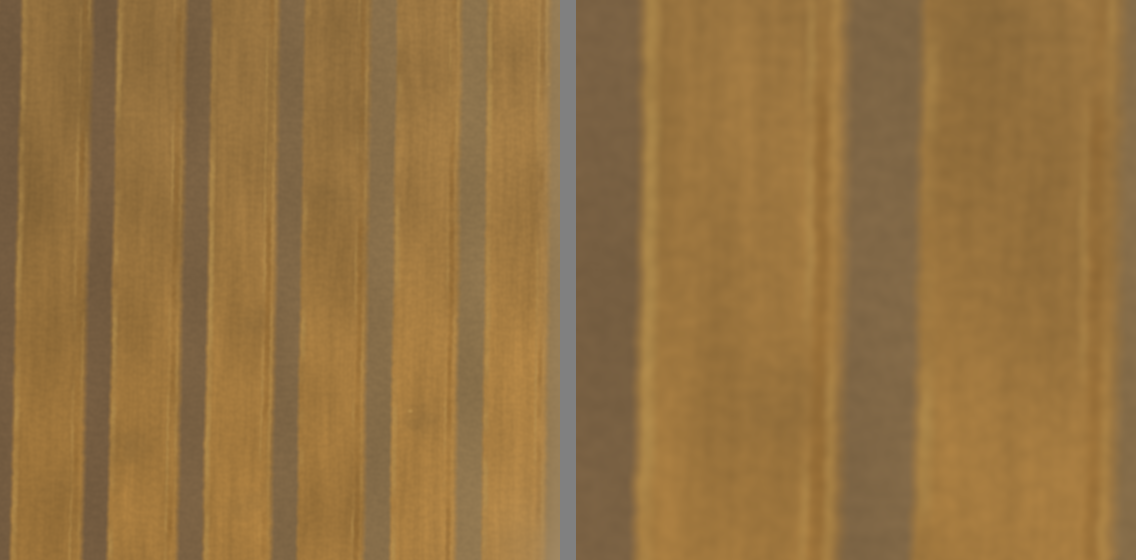
Left: the whole. Right: its middle third, enlarged.
Reproduce this texture procedurally as a WebGL 1 fragment shader.

```glsl
precision highp float;
uniform vec2 u_resolution;

// Layout: slats lean slightly and narrow toward the right
const float START_BOTTOM = 0.018;
const float START_TOP = 0.039;
const float PITCH_BOTTOM = 0.1738;
const float PITCH_TOP = 0.1719;
const float NARROWING = 0.0067;
const float SLAT_WIDTH = 0.742;      // share of the pitch
const float WIDTH_LOSS = 0.008;      // per slat
const float LEFT_SOFTNESS = 0.0048;  // canvas units
const float RIGHT_SOFTNESS = 0.0070;
const float EDGE_WOBBLE = 0.016;
const float EDGE_ROUGHNESS = 0.012;

// Colours
const vec3 WOOD_TOP = vec3(0.575, 0.437, 0.242);
const vec3 WOOD_BOTTOM = vec3(0.632, 0.467, 0.236);
const vec3 PALE_EDGE = vec3(0.70, 0.56, 0.31);
const vec3 GROOVE = vec3(0.52, 0.36, 0.16);
const vec3 KNOT = vec3(0.48, 0.37, 0.21);
const vec3 GAP_LEFT = vec3(0.450, 0.355, 0.248);
const vec3 GAP_RIGHT = vec3(0.555, 0.455, 0.300);
const vec3 HAZE = vec3(0.64, 0.54, 0.39);

// Wear
const float GRAIN_STRENGTH = 0.060;
const float BLOTCH_STRENGTH = 0.120;
const float SPECKLE_STRENGTH = 0.042;
const float FLECK_CHANCE = 0.02;
const int KNOTS_PER_SLAT = 2;

float hash(vec2 p) {
  vec3 q = fract(vec3(p.xyx) * 0.1031);
  q += dot(q, q.yzx + 33.33);
  return fract((q.x + q.y) * q.z);
}

vec2 gradient(vec2 cell) {
  float angle = 6.28318 * hash(cell);
  return vec2(cos(angle), sin(angle));
}

float gradientNoise(vec2 p) {
  vec2 i = floor(p);
  vec2 f = p - i;
  vec2 u = f * f * f * (f * (f * 6.0 - 15.0) + 10.0);
  float a = dot(gradient(i), f);
  float b = dot(gradient(i + vec2(1.0, 0.0)), f - vec2(1.0, 0.0));
  float c = dot(gradient(i + vec2(0.0, 1.0)), f - vec2(0.0, 1.0));
  float d = dot(gradient(i + 1.0), f - 1.0);
  return mix(mix(a, b, u.x), mix(c, d, u.x), u.y);
}

// Soft line of given half width around zero
float softLine(float x, float halfWidth) {
  return 1.0 - smoothstep(0.0, halfWidth, abs(x));
}

// Line strength that fades in and out along a slat
float lineWear(float y, float id, float row) {
  float n = gradientNoise(vec2(y * 6.0 + row * 3.1, id * 3.7 + row))
          + 0.6 * gradientNoise(vec2(y * 25.0, id * 5.3 + row));
  return clamp(0.5 * hash(vec2(id + 6.0, row)) + 0.12 + 1.5 * n, 0.0, 1.0);
}

float knotAmount(vec2 uv, float id, float across) {
  float amount = 0.0;
  for (int k = 0; k < KNOTS_PER_SLAT; k++) {
    vec2 seed = vec2(id + 20.0, float(k) * 7.0 + 3.0);
    vec2 center = vec2(mix(0.18, 0.55, hash(seed)), hash(seed + 11.0));
    vec2 offset = (vec2(across, uv.y) - center) / vec2(0.19, 0.024);
    offset += 0.9 * gradientNoise(uv * 30.0 + seed);
    amount += exp(-dot(offset, offset)) * mix(0.05, 0.40, hash(seed + 5.0));
  }
  return min(amount, 1.0);
}

vec3 woodColor(vec2 uv, float id, float across, float width) {
  vec2 seed = vec2(id * 17.0, id * 5.0);
  vec3 wood = mix(WOOD_BOTTOM, WOOD_TOP, smoothstep(0.1, 0.9, uv.y));
  wood *= mix(0.95, 1.08, uv.x) + 0.035 * (hash(seed + 3.0) - 0.5);
  // Long streaks and cloudy patches
  float bend = 0.5 * gradientNoise(uv * vec2(9.0, 5.0) + seed);
  float grain = gradientNoise(vec2(across * 9.0 + bend, uv.y * 4.0) + seed)
              + 0.6 * gradientNoise(vec2(across * 22.0 + bend, uv.y * 12.0) + seed);
  float blotch = gradientNoise(uv * vec2(9.0, 6.0) + seed);
  wood *= 1.0 + GRAIN_STRENGTH * grain + BLOTCH_STRENGTH * blotch;
  wood = mix(wood, KNOT, knotAmount(uv, id, across));
  // Worn pale left arris, then the broken groove and bead on the right
  float inset = width - across;
  wood = mix(wood, PALE_EDGE, 0.65 * lineWear(uv.y, id, 1.0) * softLine(across - 0.035, 0.050));
  wood = mix(wood, GROOVE, 0.40 * lineWear(uv.y, id, 2.0) * softLine(inset - 0.08, 0.045));
  wood = mix(wood, PALE_EDGE, 0.40 * lineWear(uv.y, id, 3.0) * softLine(inset - 0.125, 0.03));
  return mix(wood, PALE_EDGE, 0.35 * lineWear(uv.y, id, 4.0) * softLine(inset - 0.035, 0.035));
}

// Rare short pale scratches
float fleckAmount(vec2 uv) {
  vec2 p = uv * 16.0;
  vec2 cell = floor(p);
  vec2 center = 0.25 + 0.5 * vec2(hash(cell + 2.0), hash(cell + 9.0));
  float size = length((p - cell - center) * vec2(1.0, 1.3));
  return step(hash(cell + 31.0), FLECK_CHANCE) * (1.0 - smoothstep(0.0, 0.12, size));
}

void main() {
  vec2 uv = gl_FragCoord.xy / u_resolution;
  // Slat index and position across it
  float pitch = mix(PITCH_BOTTOM, PITCH_TOP, uv.y);
  float u = (uv.x - mix(START_BOTTOM, START_TOP, uv.y)) / pitch;
  u += NARROWING * u * u;
  float id = floor(u + 0.14);
  float across = u - id + EDGE_WOBBLE * gradientNoise(vec2(uv.y * 5.0, id * 2.3));
  across += EDGE_ROUGHNESS * gradientNoise(uv * vec2(20.0, 70.0));
  float width = SLAT_WIDTH - WIDTH_LOSS * id;
  // Recess and slat
  float blur = max(across < 0.5 * width ? LEFT_SOFTNESS : RIGHT_SOFTNESS, 1.0 / u_resolution.x) / pitch;
  float slat = smoothstep(-blur, blur, min(across, width - across));
  vec3 gap = mix(GAP_LEFT, GAP_RIGHT, smoothstep(0.1, 1.0, uv.x));
  gap *= 1.0 + 0.08 * gradientNoise(uv * vec2(8.0, 5.0));
  vec3 color = mix(gap, woodColor(uv, id, across, width), slat);
  // Fine ripple, flecks and light from the right corner
  float speckle = gradientNoise(uv * vec2(65.0, 100.0)) + 0.6 * gradientNoise(uv * 150.0 + 40.0);
  color *= 1.0 + SPECKLE_STRENGTH * speckle;
  color = mix(color, PALE_EDGE * 1.1, 0.5 * slat * fleckAmount(uv));
  float haze = 0.55 * exp(-9.0 * length(uv - vec2(1.0, 0.0))) + 0.4 * smoothstep(0.95, 1.0, uv.x);
  gl_FragColor = vec4(mix(color, HAZE, haze), 1.0);
}
```
